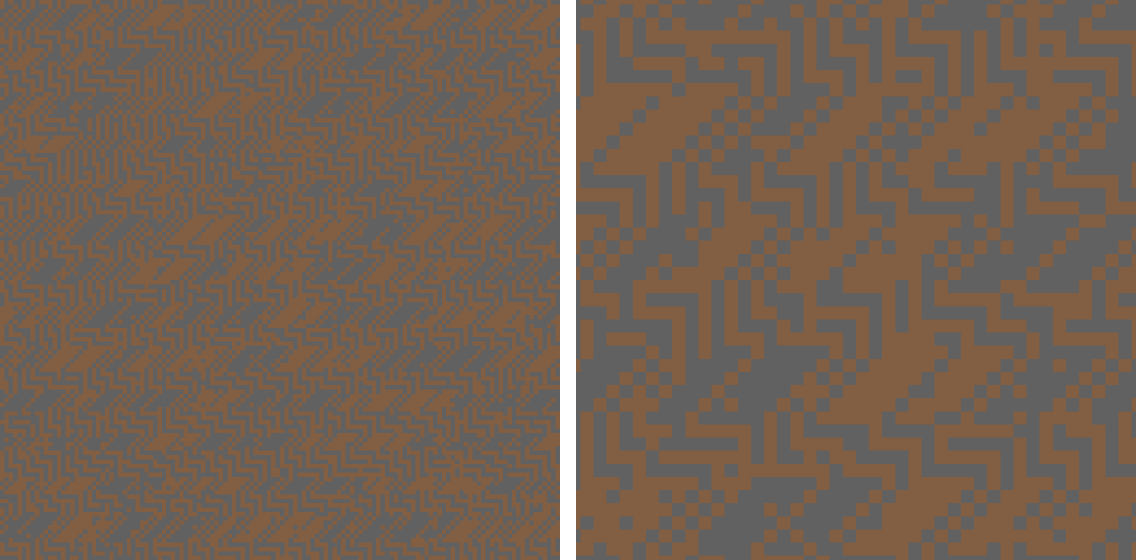
Left: the whole. Right: its middle third, enlarged.
Write a WebGL 2 fragment shader that draws this pattern.

```glsl
#version 300 es
precision highp float;
// Two-colour woven cloth on a grid of 128 by 128 square cells.
// An irregular thread sequence moves one cell right per row; bands of rows
// that flip its colours turn slanted blobs and checks into falling stairs.

uniform vec2 u_resolution;
out vec4 fragColor;

const vec3 GREY = vec3(0.38, 0.38, 0.38);
const vec3 BROWN = vec3(0.51, 0.37, 0.26);

float hash(vec2 p) {
    vec3 q = fract(vec3(p.xyx) * vec3(0.1031, 0.1030, 0.0973));
    q += dot(q, q.yzx + 33.33);
    return fract((q.x + q.y) * q.z);
}

// First thread of a segment, jittered around a spacing of seven threads
float segmentStart(float segment) {
    return segment * 7.0 + floor(3.0 * hash(vec2(segment, 3.0)));
}

// Each segment is a short solid run of threads followed by alternating ones
float threadColour(float thread) {
    float segment = floor(thread / 7.0);
    if (thread < segmentStart(segment)) segment -= 1.0;
    float place = thread - segmentStart(segment);
    float runLength = 2.0 + floor(3.0 * hash(vec2(segment, 17.0)));
    float first = step(0.5, hash(vec2(segment, 41.0)));
    return first + max(place - runLength + 1.0, 0.0);
}

// Rows keep their colour in one part of each band and alternate in the other
float rowFlip(float row) {
    float band = (row - 75.0) / 9.72 + 0.23;
    float flip = step(0.5, hash(vec2(floor(band), 71.0)));
    return flip + (fract(band) < 0.46 ? 0.0 : mod(row, 2.0));
}

// 0 for grey, 1 for brown; a few scattered cells are woven wrongly
float weave(vec2 cell) {
    float fault = step(hash(cell + 200.0), 0.05);
    return mod(threadColour(cell.x - cell.y) + rowFlip(cell.y) + fault, 2.0);
}

void main() {
    // Average four samples per pixel to smooth the cell edges
    float brownShare = 0.0;
    for (int i = 0; i < 4; i++) {
        vec2 offset = vec2(i % 2, i / 2) * 0.5 - 0.25;
        vec2 uv = (gl_FragCoord.xy + offset) / u_resolution;
        brownShare += 0.25 * weave(floor(uv * 128.0));
    }
    fragColor = vec4(mix(GREY, BROWN, brownShare), 1.0);
}
```
